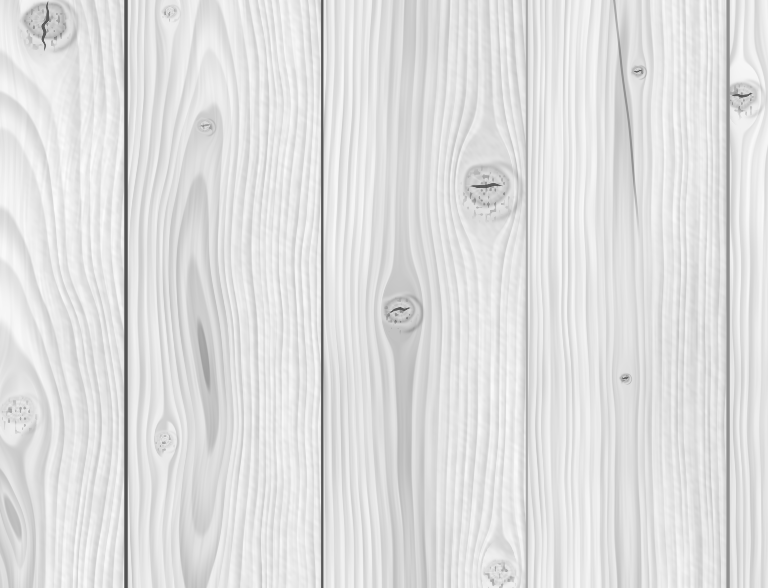
A Shadertoy shader for this texture:

```glsl
// Whitewashed timber: five upright boards parted by four narrow seams.
// Growth rings are contours around each board's heart, bent around the knots
// like a flow around cylinders; fibres, saw marks and pits are stretched noise.

// Layout, in units of the canvas height
const float FIRST_SEAM = 0.2143;
const float BOARD_PITCH = 0.3413;
const vec4 SEAM_JITTER = vec4(0.0, -0.0075, -0.001, 0.0);
const vec4 SEAM_HALF_WIDTH = vec4(0.0027, 0.0018, 0.0016, 0.0026);
const vec4 SEAM_TONE = vec4(0.32, 0.34, 0.66, 0.56);

// Each board: heart x, heart y, taper of the arches, rings per unit
const vec4 BOARDS[5] = vec4[5](
    vec4(0.020, 0.120, 0.170, 65.0), vec4(0.343, 0.396, 0.110, 85.0),
    vec4(0.700, 0.500, 0.000, 75.0), vec4(1.065, 0.250, 0.030, 75.0),
    vec4(1.360, 0.400, 0.050, 70.0));

// Each knot: x, y, radius, depth of tone (the deep ones are cracked)
const int KNOT_COUNT = 11;
const vec4 KNOTS[KNOT_COUNT] = vec4[KNOT_COUNT](
    vec4(0.077, 0.966, 0.034, 1.0), vec4(0.031, 0.303, 0.026, 0.3),
    vec4(0.349, 0.786, 0.011, 0.6), vec4(0.281, 0.252, 0.014, 0.3),
    vec4(0.289, 0.980, 0.011, 0.4), vec4(0.827, 0.685, 0.037, 0.8),
    vec4(0.680, 0.473, 0.024, 1.0), vec4(0.850, 0.027, 0.024, 0.3),
    vec4(1.085, 0.879, 0.009, 0.9), vec4(1.063, 0.357, 0.007, 0.9),
    vec4(1.262, 0.838, 0.024, 0.7));

const float WOOD_TONE = 0.935;
const float RING_DEPTH = 0.105;
const float HEART_WIDTH = 0.03;
const float CRACK_TONE = 0.28;

float hash(vec2 p) {
    vec3 q = fract(vec3(p.xyx) * 0.1031);
    q += dot(q, q.yzx + 33.33);
    return fract((q.x + q.y) * q.z);
}

float noise(vec2 p) {
    vec2 i = floor(p), f = fract(p);
    f = f * f * (3.0 - 2.0 * f);
    return mix(mix(hash(i), hash(i + vec2(1, 0)), f.x),
               mix(hash(i + vec2(0, 1)), hash(i + vec2(1, 1)), f.x), f.y);
}

float seamX(int k) { return FIRST_SEAM + BOARD_PITCH * float(k) + SEAM_JITTER[k]; }

int boardAt(float x) {
    int id = 0;
    for (int k = 0; k < 4; k++) id += int(x > seamX(k));
    return id;
}

// Sideways coordinate of the grain, pushed around the knots of one board
float grainX(vec2 p, int id, float wave) {
    float x = p.x + wave * (noise(vec2(p.x * 6.0 + float(id) * 7.0, p.y * 3.5)) - 0.5)
            + 0.25 * wave * (noise(p * vec2(25.0, 11.0)) - 0.5);
    for (int i = 0; i < KNOT_COUNT; i++) {
        if (boardAt(KNOTS[i].x) != id) continue;
        vec2 d = p - KNOTS[i].xy;
        float r2 = 1.5 * KNOTS[i].z * KNOTS[i].z;
        x -= d.x * r2 / max(d.x * d.x + 0.3 * d.y * d.y, r2);
    }
    return x;
}

// Lays one knot over the wood: pale halo, ringed face, rim, crescent and crack
float addKnot(float tone, vec2 p, vec4 knot, int i, float px) {
    vec2 d = (p - knot.xy) / knot.z;
    float soft = px / knot.z, depth = knot.w;
    float rho = length(d * vec2(1.0, 1.12));
    rho *= 1.0 + 0.24 * (noise(d * 1.6 + float(i) * 5.0) - 0.5);
    float face = 1.0 - smoothstep(0.95 - soft, 1.0 + soft, rho);
    tone = mix(tone, 0.93, 0.7 * (1.0 - smoothstep(1.0, 1.6, rho)));
    float rays = noise(vec2(atan(d.y, d.x) * 7.0, rho * 2.0)) - 0.5;
    float inner = 0.90 - 0.10 * depth + 0.02 * cos(rho * 20.0) + 0.06 * rays;
    tone = mix(tone, inner, face);
    tone -= 0.17 * depth * exp(-pow((rho - 1.0) / (0.08 + soft), 2.0));
    float crescent = length(d - vec2(0.3, -0.25)) - 1.3;
    tone -= 0.13 * depth * exp(-pow(crescent / 0.14, 2.0)) * smoothstep(-0.1, 0.9, d.x);
    float pits = smoothstep(0.62, 0.85, noise(p * vec2(260.0, 170.0)));
    tone -= 0.20 * pits * (1.0 - smoothstep(0.6, 1.5, length(d + vec2(0.0, 0.4))));
    vec2 c = i == 0 ? vec2(d.y + 0.3, d.x) : d;
    float reach = i == 0 ? 1.3 : 0.8;
    float wiggle = 0.22 * (noise(vec2(c.x * 3.0, float(i))) - 0.5) + 0.1 * c.x;
    float width = 0.055 * (1.0 - smoothstep(0.2 * reach, reach, abs(c.x)));
    float crack = 1.0 - smoothstep(width, width + soft, abs(c.y - wiggle));
    crack *= smoothstep(0.5, 0.7, depth) * (1.0 - smoothstep(reach - 0.2, reach, abs(c.x)));
    return mix(tone, CRACK_TONE, 0.85 * crack);
}

void mainImage(out vec4 fragColor, in vec2 fragCoord) {
    vec2 p = fragCoord / iResolution.y;
    float px = 1.0 / iResolution.y;
    int id = boardAt(p.x);
    vec4 board = BOARDS[id];

    // Growth rings: wide at the heart, tight towards the edges
    float side = grainX(p, id, 0.016 + 0.16 * board.z) - board.x;
    float q = length(vec2(side, board.z * (p.y - board.y)));
    float rings = board.w * q * q / (q + HEART_WIDTH);
    rings += 0.9 * noise(vec2(q * 45.0, float(id) * 9.0));
    float t = fract(rings), blur = fwidth(rings), edge = clamp(blur, 0.15, 0.6);
    float line = smoothstep(0.1, 1.0 - edge, t) * (1.0 - smoothstep(1.0 - edge, 1.0, t));
    line = mix(line, 0.45, smoothstep(0.5, 1.0, blur));
    float strength = 0.35 + 0.95 * noise(vec2(floor(rings) * 3.7 + float(id) * 13.0, p.y * 4.0));
    float tone = WOOD_TONE - RING_DEPTH * line * strength;

    // Darker heart, its core streak, and the long split of the fourth board
    float heart = 1.0 - smoothstep(HEART_WIDTH, 2.0 * HEART_WIDTH, q);
    tone -= 0.05 * heart * (0.4 + noise(vec2(side * 40.0, p.y * 3.0 + float(id))));
    tone -= 0.16 * (1.0 - smoothstep(0.005, 0.008, q)) * step(0.1, board.z);
    float split = abs(p.x - 1.088 + 0.10 * (p.y - 0.59) + 0.006 * (noise(vec2(p.y * 9.0, 2.0)) - 0.5));
    tone -= 0.22 * (1.0 - smoothstep(0.0006, 0.0012 + px, split)) * smoothstep(0.58, 0.68, p.y);

    // Fibres, slanted saw marks and cloudy whitewash
    tone += 0.045 * (noise(vec2(side * 330.0, p.y * 14.0)) - 0.5);
    tone += 0.035 * (noise(vec2(p.x * 130.0, p.y * 150.0 + p.x * 90.0)) - 0.5) * smoothstep(0.02, 0.10, side);
    tone += 0.05 * (noise(p * vec2(7.0, 3.0) + float(id) * 4.0) - 0.5);

    for (int i = 0; i < KNOT_COUNT; i++)
        if (boardAt(KNOTS[i].x) == id) tone = addKnot(tone, p, KNOTS[i], i, px);

    // Seams with a soft shade beside them
    for (int k = 0; k < 4; k++) {
        float gap = abs(p.x - seamX(k));
        float w = SEAM_HALF_WIDTH[k];
        tone -= 0.05 * exp(-gap / 0.006);
        tone = mix(tone, SEAM_TONE[k], 1.0 - smoothstep(w - 0.5 * px, w + 0.7 * px, gap));
    }
    fragColor = vec4(vec3(clamp(tone, 0.0, 1.0)), 1.0);
}
```
